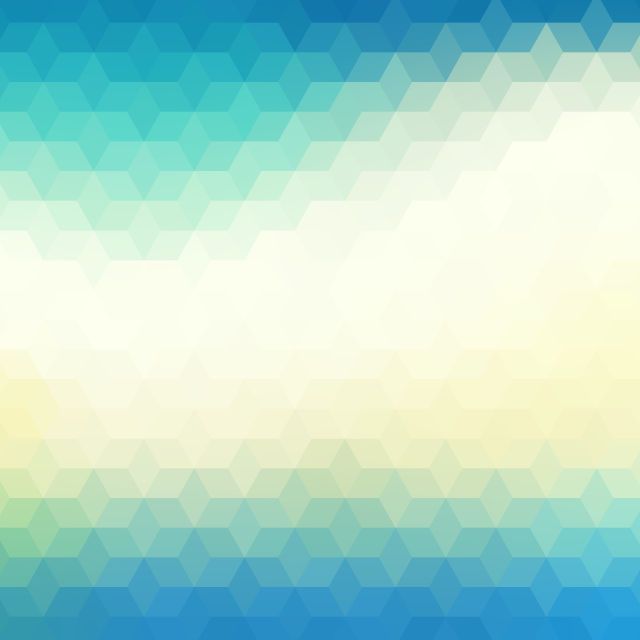
A WebGL 1 fragment shader for this background:

```glsl
precision highp float;

uniform vec2 u_resolution;

const vec2 PITCH = vec2(0.0786, 0.04643);   // column spacing, row height
const vec2 ORIGIN = vec2(0.0677, 0.0352);   // measured from the top left
const vec3 CREAM = vec3(0.988, 0.996, 0.933);

float hash(vec2 p) {
  vec3 q = fract(vec3(p.xyx) * 0.1031);
  q += dot(q, q.yzx + 33.33);
  return fract((q.x + q.y) * q.z);
}

float ramp(float a, float b, float t) {
  return clamp((t - a) / (b - a), 0.0, 1.0);
}

float glow(vec2 p, vec2 centre, vec2 radius) {
  vec2 d = (p - centre) / radius;
  return exp(-dot(d, d));
}

// Blue sky band whose lower edge climbs to the right
vec3 upperBand(vec2 p) {
  float edge = 0.335 - 0.225 * smoothstep(0.2, 0.95, p.x)
             - 0.035 * (1.0 - smoothstep(0.0, 0.2, p.x));
  float t = p.y / edge;

  vec3 turquoise = mix(vec3(0.07, 0.54, 0.70), vec3(0.14, 0.69, 0.745), ramp(0.03, 0.31, t));
  turquoise = mix(turquoise, vec3(0.35, 0.84, 0.785), ramp(0.31, 0.59, t));
  turquoise = mix(turquoise, vec3(0.78, 0.945, 0.835), ramp(0.59, 1.0, t));
  turquoise = mix(turquoise, CREAM, ramp(1.0, 1.3, t));

  vec3 slate = mix(vec3(0.08, 0.49, 0.68), vec3(0.27, 0.63, 0.715), ramp(0.08, 0.4, t));
  slate = mix(slate, vec3(0.63, 0.81, 0.745), ramp(0.4, 0.7, t));
  slate = mix(slate, vec3(0.82, 0.90, 0.815), ramp(0.7, 1.03, t));
  slate = mix(slate, CREAM, ramp(1.03, 1.75, t));

  vec3 color = mix(turquoise, slate, smoothstep(0.35, 0.75, p.x));
  // Deeper blue at the top centre
  return color - vec3(0.0, 0.06, 0.02) * glow(p, vec2(0.53, 0.03), vec2(0.13, 0.09));
}

// Water band, fading upward through sand to cream
vec3 lowerBand(vec2 p) {
  float h = 1.0 - p.y;
  vec3 color = mix(vec3(0.15, 0.55, 0.765), vec3(0.20, 0.59, 0.775), ramp(0.015, 0.06, h));
  color = mix(color, vec3(0.48, 0.765, 0.735), ramp(0.06, 0.152, h));
  color = mix(color, vec3(0.65, 0.83, 0.745), ramp(0.152, 0.2, h));
  color = mix(color, vec3(0.82, 0.893, 0.77), ramp(0.2, 0.245, h));
  color = mix(color, vec3(0.925, 0.94, 0.815), ramp(0.245, 0.29, h));
  color = mix(color, vec3(0.967, 0.965, 0.855), ramp(0.29, 0.336, h));
  color = mix(color, CREAM, ramp(0.336, 0.47, h));

  // Green left corner, cyan right corner and a darker centre
  float low = 1.0 - smoothstep(0.17, 0.33, h);
  color += low * vec3(0.05, 0.04, -0.10) * (1.0 - smoothstep(0.0, 0.25, p.x));
  color += low * vec3(-0.02, 0.06, 0.085) * smoothstep(0.7, 1.0, p.x);
  color -= vec3(0.05, 0.03, 0.05) * glow(p, vec2(0.52, 0.75), vec2(0.1, 0.09));
  return color;
}

vec3 gradient(vec2 p) {
  vec3 color = upperBand(p) + lowerBand(p) - CREAM;
  // Yellow light at both sides
  float yellow = 0.14 * glow(p, vec2(0.0, 0.64), vec2(0.09, 0.08))
               + 0.08 * glow(p, vec2(0.8, 0.65), vec2(0.32, 0.12))
               + 0.09 * glow(p, vec2(1.0, 0.51), vec2(0.2, 0.11));
  return color - yellow * vec3(0.03, 0.1, 1.0);
}

// Centre of the rhombus holding q, in column and row units
vec2 rhombusCentre(vec2 q) {
  float column = floor(q.x + 0.5);
  float v = mod(q.y - column, 2.0) - 1.0;
  bool upright = abs(q.x - column) < (1.0 - abs(v)) / 3.0;
  return upright ? vec2(column, q.y - v) : floor(q) + 0.5;
}

vec3 tiles(vec2 p) {
  vec2 cell = rhombusCentre((p - ORIGIN) / PITCH);
  vec2 centre = cell * PITCH + ORIGIN;
  float shade = hash(floor(cell * 2.0 + 0.5) + 20.0) - 0.5;
  vec3 color = gradient(clamp(mix(centre, p, 0.12), 0.0, 1.0));
  // Pale tiles vary less than dark ones
  return color + shade * mix(0.035, 0.008, color.r);
}

void main() {
  vec3 color = vec3(0.0);
  // Average a 3 by 3 grid of samples for smooth edges
  for (int i = 0; i < 3; i++) {
    for (int j = 0; j < 3; j++) {
      vec2 offset = (vec2(float(i), float(j)) - 1.0) / 3.0;
      vec2 p = (gl_FragCoord.xy + offset) / u_resolution;
      color += tiles(vec2(p.x, 1.0 - p.y));
    }
  }
  gl_FragColor = vec4(color / 9.0, 1.0);
}
```
